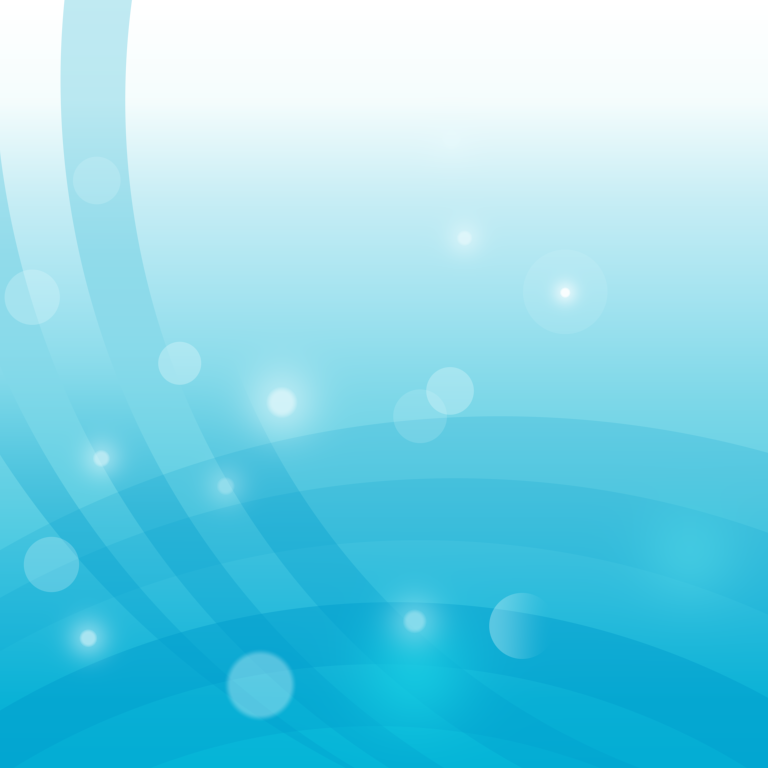
Give the GLSL for this background, as a Shadertoy shader.

```glsl
// Draws a white-to-aqua backdrop with sweeping translucent arcs, pale discs and soft lights.

const vec3 WHITE = vec3(1.0);
const vec3 PALE = vec3(0.90, 0.98, 0.99);
const vec3 MIST = vec3(0.35, 0.78, 0.87);
const vec3 DEEP = vec3(0.0, 0.61, 0.80);
const vec3 AQUA = vec3(0.10, 0.83, 0.90);

// Evenly spaced colours from the top edge to the bottom edge.
const vec3 SKY[9] = vec3[9](
    vec3(1.0), vec3(0.96, 0.99, 0.99), vec3(0.78, 0.93, 0.96),
    vec3(0.64, 0.89, 0.94), vec3(0.49, 0.845, 0.91), vec3(0.37, 0.81, 0.89),
    vec3(0.22, 0.77, 0.88), vec3(0.05, 0.72, 0.85), vec3(0.0, 0.70, 0.84));

// Depth of tint in each hill band, outermost first.
const float HILL_TINT[6] = float[6](0.17, 0.31, 0.21, 0.58, 0.30, 0.0);

// Discs: centre, radius, opacity.
const vec4 DISCS[7] = vec4[7](
    vec4(0.126, 0.765, 0.031, 0.20), vec4(0.042, 0.613, 0.036, 0.27),
    vec4(0.234, 0.527, 0.028, 0.34), vec4(0.586, 0.491, 0.031, 0.32),
    vec4(0.547, 0.458, 0.035, 0.16), vec4(0.067, 0.265, 0.036, 0.24),
    vec4(0.736, 0.620, 0.055, 0.12));

// Lights: centre, halo radius, strength.
const vec4 LIGHTS[8] = vec4[8](
    vec4(0.367, 0.476, 0.038, 0.72), vec4(0.132, 0.403, 0.021, 0.62),
    vec4(0.294, 0.367, 0.022, 0.42), vec4(0.115, 0.169, 0.022, 0.65),
    vec4(0.540, 0.191, 0.029, 0.52), vec4(0.605, 0.690, 0.019, 0.65),
    vec4(0.736, 0.619, 0.013, 0.95), vec4(0.588, 0.818, 0.024, 0.40));

vec3 skyColor(float depth) {
    float k = clamp(depth / 0.13, 0.0, 7.999);
    int i = int(k);
    return mix(SKY[i], SKY[i + 1], fract(k));
}

// Coverage of a disc with an edge of the given softness.
float disc(vec2 p, vec2 center, float radius, float soft) {
    return 1.0 - smoothstep(-soft, soft, length(p - center) - radius);
}

float glow(vec2 p, vec2 center, float radius) {
    vec2 d = (p - center) / radius;
    return exp(-dot(d, d));
}

// Circle of one sweeping arc: centre and radius.
vec3 sweepCircle(float i) {
    return vec3(1.159 - 0.0068 * i * i,
                0.854 + 0.0091 * i + 0.0059 * i * i,
                0.914 + 0.0807 * i - 0.0056 * i * i);
}

// Bands alternate: odd ones tint the upper part, even ones the lower part.
vec3 addSweeps(vec3 color, vec2 p, float px) {
    float upper = smoothstep(0.44, 0.68, p.y);
    float lower = 1.0 - smoothstep(0.30, 0.54, p.y);
    for (int i = 0; i < 5; i++) {
        vec3 a = sweepCircle(float(i));
        vec3 b = sweepCircle(float(i + 1));
        float band = disc(p, b.xy, b.z, px) * (1.0 - disc(p, a.xy, a.z, px));
        bool odd = i % 2 == 1;
        float tint = odd ? 0.38 * upper : 0.32 * lower;
        color = mix(color, odd ? MIST : DEEP, band * tint);
    }
    return color;
}

// Each nested hill replaces the tint of the one around it.
vec3 addHills(vec3 color, vec2 p, float px) {
    float tint = 0.0;
    for (int i = 0; i < 6; i++) {
        float k = float(i);
        float radius = 1.302 - 0.0977 * k;
        vec2 apex = vec2(0.651 - 0.065 * k + 0.0065 * k * k, 0.458 - 0.0807 * k);
        tint = mix(tint, HILL_TINT[i], disc(p, apex - vec2(0.0, radius), radius, px));
    }
    return mix(color, DEEP, tint);
}

vec3 addDiscs(vec3 color, vec2 p, float px) {
    for (int i = 0; i < 7; i++) {
        vec4 d = DISCS[i];
        color = mix(color, PALE, d.w * disc(p, d.xy, d.z, px));
    }
    // A blurred disc and one that fades to the right.
    color = mix(color, PALE, 0.35 * disc(p, vec2(0.339, 0.108), 0.043, 0.005));
    float fade = 1.0 - smoothstep(0.635, 0.72, p.x);
    return mix(color, PALE, 0.34 * fade * disc(p, vec2(0.680, 0.185), 0.043, px));
}

vec3 addLights(vec3 color, vec2 p) {
    for (int i = 0; i < 8; i++) {
        vec4 l = LIGHTS[i];
        float core = disc(p, l.xy, 0.56 * l.z, 0.25 * l.z);
        float halo = glow(p, l.xy, 1.25 * l.z);
        color = mix(color, mix(PALE, WHITE, l.w * l.w), l.w * max(0.65 * halo, core));
    }
    return color;
}

void mainImage(out vec4 fragColor, in vec2 fragCoord) {
    vec2 p = fragCoord / iResolution.xy;
    float px = 0.8 / min(iResolution.x, iResolution.y);
    vec3 color = skyColor(1.0 - p.y);
    color = addSweeps(color, p, px);
    color = addHills(color, p, px);
    color = mix(color, AQUA + vec3(0.2, 0.0, 0.0), 0.55 * glow(p, vec2(0.898, 0.280), 0.065));
    color = mix(color, AQUA, 0.65 * glow(p, vec2(0.540, 0.125), 0.075));
    color = addDiscs(color, p, px);
    color = addLights(color, p);
    fragColor = vec4(color, 1.0);
}
```
